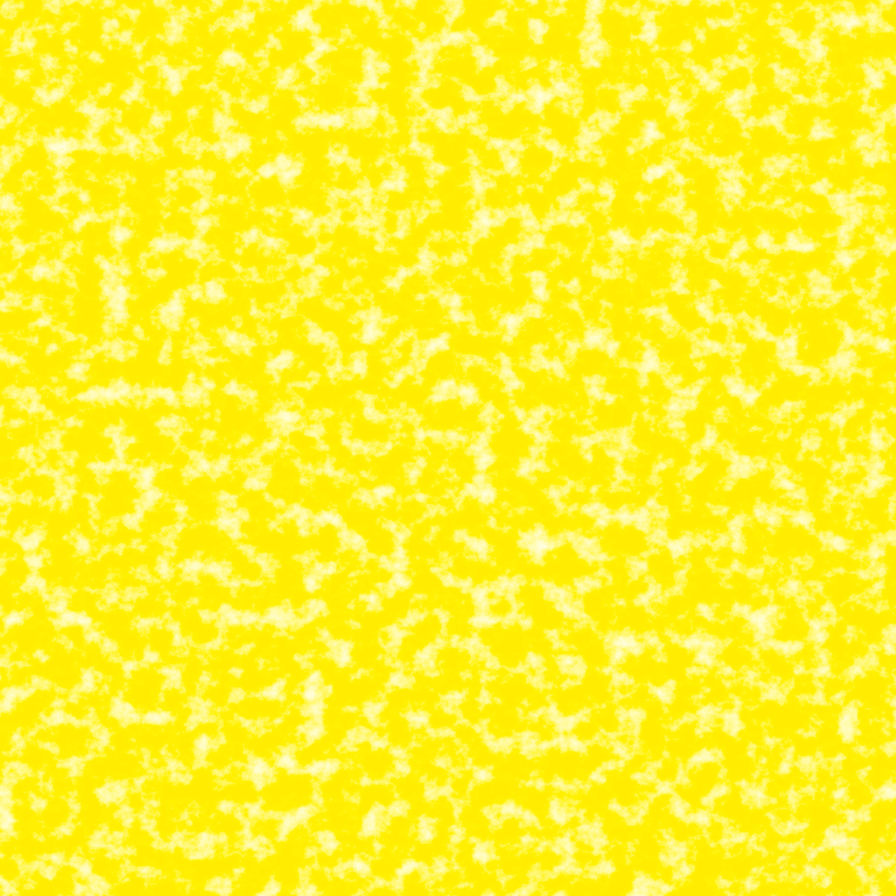
This texture is drawn by a Shadertoy shader. Its source:

```glsl
float hash(vec2 cell) {
    uvec2 q = uvec2(ivec2(cell)) * uvec2(1597u, 3812u) + 77u;
    uint n = q.x * 7919u ^ q.y * 6151u;
    n = (n ^ (n >> 15)) * 73291u;
    n = (n ^ (n >> 13)) * 40503u;
    n ^= n >> 16;
    return float(n & 65535u) / 65536.0;
}

// Slope of a random unit gradient at one lattice corner
float corner(vec2 cell, vec2 offset) {
    float angle = 6.2832 * hash(cell);
    return dot(vec2(cos(angle), sin(angle)), offset);
}

float gradientNoise(vec2 p) {
    vec2 i = floor(p), f = p - i;
    vec2 u = f * f * f * (f * (f * 6.0 - 15.0) + 10.0);
    vec2 e = vec2(1.0, 0.0);
    float low = mix(corner(i, f), corner(i + e, f - e), u.x);
    float high = mix(corner(i + e.yx, f - e.yx), corner(i + 1.0, f - 1.0), u.x);
    return mix(low, high, u.y);
}

// Four octaves, scaled to roughly unit deviation
float cloud(vec2 p) {
    float sum = 0.0, amplitude = 1.0;
    for (int octave = 0; octave < 4; octave++) {
        sum += amplitude * gradientNoise(p);
        p = p * 2.0 + vec2(17.37, 41.71);
        amplitude *= 0.58;
    }
    return sum / 0.264;
}

void mainImage(out vec4 fragColor, in vec2 fragCoord) {
    vec2 uv = fragCoord / iResolution.y;
    float density = cloud(uv * vec2(32.0, 36.0) + 5.3);

    // Deep yellow hollows, with pale tufts fading towards white
    vec3 yellow = mix(vec3(1.0, 0.925, 0.0), vec3(1.0, 0.945, 0.01),
                      smoothstep(-1.6, 0.3, density));
    float whiteness = 1.0 - exp(-0.54 * max(density + 0.02, 0.0));
    fragColor = vec4(mix(yellow, vec3(1.0), whiteness), 1.0);
}
```
